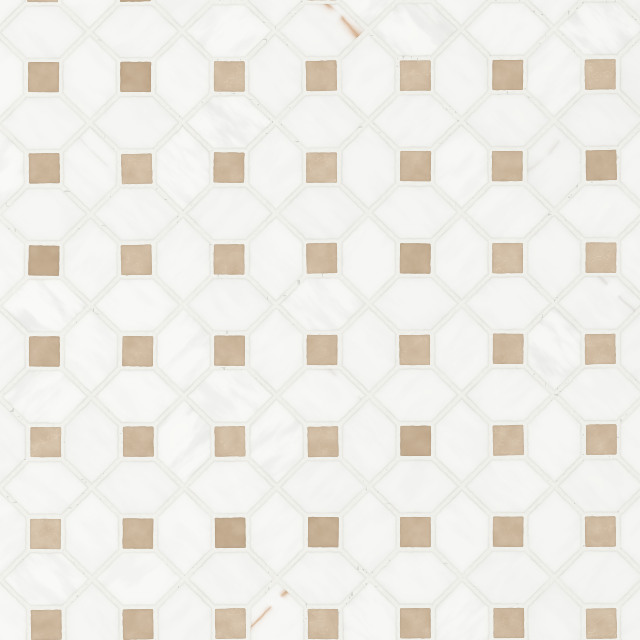
A three.js fragment shader for this pattern:

```glsl
// Marble mosaic: long white hexagons meeting around small tan squares, with pale grout.
varying vec2 vUv;

float hash(vec2 p) {
  vec3 q = fract(p.xyx * vec3(0.1031, 0.1030, 0.0973));
  q += dot(q, q.yzx + 33.33);
  return fract((q.x + q.y) * q.z);
}

float noise(vec2 p) {
  vec2 i = floor(p), f = fract(p);
  f = f * f * (3.0 - 2.0 * f);
  return mix(mix(hash(i), hash(i + vec2(1.0, 0.0)), f.x),
             mix(hash(i + vec2(0.0, 1.0)), hash(i + vec2(1.0)), f.x), f.y);
}

float fbm(vec2 p) {
  float sum = 0.0, amp = 0.5;
  for (int i = 0; i < 4; i++) {
    sum += amp * noise(p);
    p = mat2(1.6, 1.2, -1.2, 1.6) * p + 7.3;
    amp *= 0.5;
  }
  return sum;
}

// White marble: faint clouds everywhere, a grey or rusty vein in a few tiles.
vec3 whiteMarble(vec2 local, vec2 id) {
  float tone = hash(id + 11.0), kind = hash(id + 37.0);
  vec2 slant = vec2(hash(id + 53.0) < 0.5 ? -0.707 : 0.707, 0.707);
  vec2 along = vec2(slant.y, -slant.x);
  float across = dot(local, slant), run = dot(local, along);
  float cloud = fbm(vec2(across * 9.0, run * 3.0) + id * 5.0);

  vec3 color = vec3(0.966, 0.966, 0.958) + 0.014 * (tone - 0.5);
  color -= (0.012 + 0.035 * smoothstep(0.75, 1.0, tone)) * smoothstep(0.35, 0.75, cloud);

  float offCentre = mix(0.16, 0.31, hash(id + 71.0)) + 0.1 * (cloud - 0.5);
  float vein = exp(-abs(across - offCentre) / mix(0.008, 0.03, hash(id + 83.0)));
  vein *= smoothstep(0.35, 0.6, noise(vec2(run * 6.0, 2.0) + id * 3.0));
  vec3 veinColor = kind > 0.95 ? vec3(0.82, 0.66, 0.52) : vec3(0.83, 0.82, 0.80);
  return mix(color, veinColor, vein * smoothstep(0.86, 0.97, kind) * 0.85);
}

// Tan marble: tone differs per square, with cloudy patches and thin pale scratches.
vec3 tanMarble(vec2 local, vec2 cell) {
  float tone = hash(cell + 101.0);
  float cloud = fbm(local * 9.0 + cell * 4.7);
  float scratch = abs(fbm(vec2(local.x + local.y, local.x - 2.0 * local.y) * 5.0 + cell * 9.1) - 0.5);
  float light = 0.2 + 0.6 * sqrt(tone) + 0.6 * (cloud - 0.48);
  vec3 color = mix(vec3(0.73, 0.635, 0.52), vec3(0.855, 0.785, 0.695), clamp(light, 0.0, 1.0));
  return color + 0.035 * (1.0 - smoothstep(0.0, 0.025, scratch)) * tone;
}

void main() {
  // Hand-laid grid, very slightly skewed; cells are centred on the squares.
  vec2 uv = vUv + vec2(0.006 * vUv.y * (1.0 - vUv.x), -0.007 * vUv.x * (0.4 + 0.6 * vUv.y));
  vec2 grid = (uv - vec2(0.0723, 0.0237)) / vec2(0.1444, 0.1424);
  float soft = max(0.5 * fwidth(vUv.y) / 0.1424, 0.004);
  vec2 cell = floor(grid + 0.5);
  vec2 q = grid - cell;
  vec2 a = abs(q);

  // Hexagons: tall ones beside each square, wide ones above and below it.
  vec2 halfStep = a.x > a.y ? vec2(sign(q.x) * 0.5, 0.0) : vec2(0.0, sign(q.y) * 0.5);
  vec2 id = 2.0 * (cell + halfStep);
  float ragged = 0.008 * (noise(grid * 28.0) - 0.5);
  float hexagon = min(max(a.x, a.y) - 0.213, abs(a.x - a.y) * 0.707 - 0.027) + ragged;

  // Squares sit a little off centre and off angle.
  vec2 shift = vec2(hash(cell + 5.0), hash(cell + 19.0)) - 0.5;
  float turn = 0.04 * (hash(cell + 29.0) - 0.5);
  vec2 s = q - 0.014 * shift + turn * vec2(-q.y, q.x);
  vec2 corner = abs(s) - 0.152;
  float square = length(max(corner, 0.0)) + min(max(corner.x, corner.y), 0.0) - 0.014 + ragged * 0.6;

  // Grout, with fine grain and rare dark pits.
  vec3 color = vec3(0.943, 0.942, 0.924) + 0.016 * (noise(grid * 45.0) - 0.5);
  color -= 0.10 * smoothstep(0.84, 0.96, noise(grid * 32.0 + 60.0)) * smoothstep(0.5, 0.7, noise(grid * 2.0));

  // White tiles with a thin shaded rim.
  vec3 white = whiteMarble(q - halfStep, id);
  white -= vec3(0.022, 0.023, 0.026) * exp(-max(hexagon, 0.0) / 0.035);
  color = mix(color, white, smoothstep(-soft, soft, hexagon));
  float seam = exp(-pow(hexagon / 0.010, 2.0));
  color -= vec3(0.035, 0.036, 0.042) * seam * (0.4 + 0.9 * noise(grid * 7.0));

  // Tan squares with a darker edge.
  vec3 tan3 = tanMarble(s, cell) - 0.06 * exp(min(square, 0.0) / 0.012);
  color = mix(color, tan3, 1.0 - smoothstep(-soft, soft, square));

  // Daylight a touch stronger on the left.
  color += 0.010 * (0.5 - vUv.x);
  gl_FragColor = vec4(clamp(color, 0.0, 1.0), 1.0);
}
```
